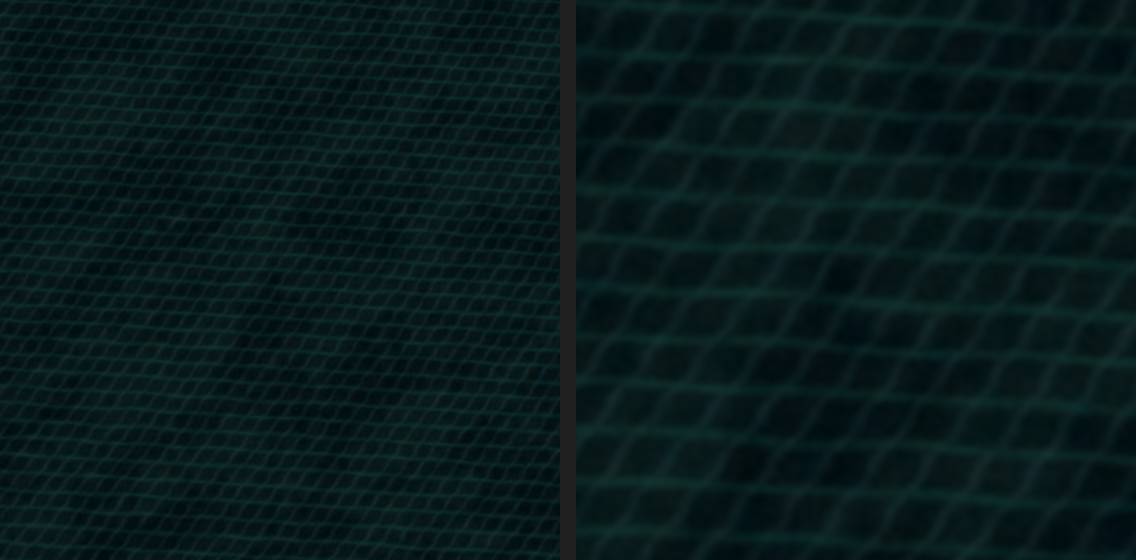
Left: the whole. Right: its middle third, enlarged.
Reproduce this texture procedurally as a Shadertoy shader.

```glsl
// Dark teal woven mesh: soft, slightly tilted rows crossed by slanted threads, with cloudy shading.

const float ROWS = 35.0;           // rows from bottom to top
const float COLUMNS = 32.0;        // slanted threads along the bottom edge
const float ROW_TILT = 0.055;      // drop of a row across the canvas
const float THREAD_LEAN = 0.78;    // sideways run of a thread per unit of height
const float RECESSION = 0.12;      // tightening of the mesh towards the top
const float ROW_WIDTH = 0.135;     // soft half widths, in repeats
const float THREAD_WIDTH = 0.15;
const float THREAD_CURL = 0.055;   // S-bend of a thread between two rows
const float ROW_WOBBLE = 0.16;     // irregularity, in repeats
const float THREAD_WOBBLE = 0.22;
const float MOTTLE = 0.022;        // brightness drift from cell to cell
const float GRAIN = 0.016;

const vec3 SHADOW_COLOR = vec3(0.008, 0.058, 0.072);
const vec3 CLOTH_COLOR  = vec3(0.030, 0.095, 0.097);
const vec3 ROW_COLOR    = vec3(0.058, 0.196, 0.178);
const vec3 THREAD_COLOR = vec3(0.080, 0.166, 0.172);

const float TAU = 6.2831853;

// Pseudo-random unit gradient for a lattice point
vec2 gradient(vec2 cell) {
    float h = fract(sin(dot(cell, vec2(127.1, 311.7))) * 43758.5);
    return vec2(cos(TAU * h), sin(TAU * h));
}

// Gradient noise, about -0.7 to 0.7
float noise(vec2 p) {
    vec2 i = floor(p), f = fract(p);
    vec2 u = f * f * f * (f * (f * 6.0 - 15.0) + 10.0);
    vec2 e = vec2(1.0, 0.0);
    float a = dot(gradient(i), f);
    float b = dot(gradient(i + e.xy), f - e.xy);
    float c = dot(gradient(i + e.yx), f - e.yx);
    float d = dot(gradient(i + e.xx), f - e.xx);
    return mix(mix(a, b, u.x), mix(c, d, u.x), u.y);
}

float cloud(vec2 p) {
    float sum = 0.0, weight = 1.0;
    for (int octave = 0; octave < 4; octave++) {
        sum += weight * noise(p);
        p = p * 2.03 + 17.3;
        weight *= 0.65;
    }
    return sum;
}

// Soft line centred on every integer of t, widened when pixels are coarse
float softLine(float t, float width) {
    float d = abs(fract(t + 0.5) - 0.5) / max(width, 0.6 * fwidth(t));
    return exp(-d * d);
}

void mainImage(out vec4 fragColor, in vec2 fragCoord) {
    vec2 uv = fragCoord / iResolution.xy;

    // Mesh coordinates: tilted rows, leaning threads, mild perspective
    float height = uv.y + ROW_TILT * uv.x;
    float row = ROWS * height * (1.0 - RECESSION + RECESSION * height);
    row += ROW_WOBBLE * noise(uv * vec2(14.0, 20.0));
    float spread = 1.0 + RECESSION * uv.y;
    float thread = COLUMNS * ((uv.x - 0.5) * spread - THREAD_LEAN * height);
    thread -= THREAD_CURL * sin(TAU * row);
    thread += THREAD_WOBBLE * noise(uv * 12.0 + 31.0);

    // Cloudy folds, stretched along the rising diagonal
    vec2 along = vec2(0.80, 0.60);
    vec2 fold = vec2(dot(uv, along), dot(uv, vec2(-along.y, along.x)));
    float shade = cloud(fold * vec2(4.5, 9.0) + 4.7);
    float light = smoothstep(-0.60, 0.50, shade);
    vec3 color = mix(SHADOW_COLOR, CLOTH_COLOR, light);

    // Threads lie under the rows; each fades on its own
    float fade = mix(0.60, 1.0, light);
    float threadWear = fade * (0.82 + 0.50 * noise(uv * 34.0 + 9.0));
    float rowWear = fade * (0.82 + 0.50 * noise(uv * 30.0 + 57.0));
    color = mix(color, THREAD_COLOR, 0.82 * threadWear * softLine(thread, THREAD_WIDTH));
    color = mix(color, ROW_COLOR, 0.82 * rowWear * softLine(row, ROW_WIDTH));

    // Mottling, fine grain, and a faint warm and cool drift
    color += MOTTLE * noise(uv * 40.0 + 71.0);
    color += GRAIN * noise(uv * 150.0);
    color += vec3(0.014, 0.0, -0.010) * noise(uv * 45.0 + 3.0);
    fragColor = vec4(clamp(color, 0.0, 1.0), 1.0);
}
```
